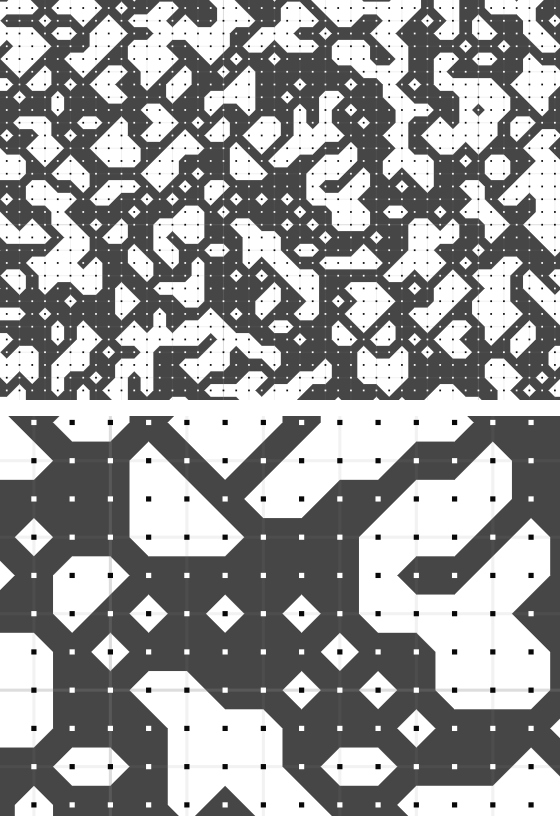
Top: the whole. Bottom: its middle third, enlarged.
Write a WebGL 2 fragment shader that draws this pattern.

```glsl
#version 300 es
precision highp float;

// Marching squares over a random two-valued lattice: white islands on charcoal.
// Each cell is split into two triangles with a linear field, whose zero line is
// the outline. Contrasting dots mark lattice points; faint rules lie on top.

uniform vec2 u_resolution;
out vec4 outColor;

const float CELLS_ACROSS = 43.93;
const vec2 GRID_ORIGIN = vec2(17.53, 13.75);  // in cells from the lower left
const float WHITE_SHARE = 0.5;
const float DOT_HALF = 0.068;
const float RULE_HALF = 0.04;

const vec3 CHARCOAL = vec3(0.275);
const vec3 PAPER = vec3(1.0);
const vec3 INK = vec3(0.03);
const vec3 RULE_GREY = vec3(0.52);

float hash(vec2 p) {
    return fract(sin(dot(p, vec2(127.1, 311.7))) * 43758.5453);
}

// +1 at white lattice points, -1 at dark ones
float side(vec2 node) {
    return hash(node + 61.0) < WHITE_SHARE ? 1.0 : -1.0;
}

// Share of a pixel covered, from a signed distance (positive inside)
float coverage(float dist, float pixel) {
    return clamp(dist / pixel + 0.5, 0.0, 1.0);
}

// Signed distance to the outline within one cell, positive in white
float islandDistance(vec2 p) {
    vec2 cell = floor(p);
    vec2 f = p - cell;
    float a = side(cell);
    float b = side(cell + vec2(1.0, 0.0));
    float c = side(cell + vec2(0.0, 1.0));
    float d = side(cell + vec2(1.0, 1.0));

    // Split along equal corners; at saddles the dark corners stay joined
    bool rising = a == d && !(b == c && a > 0.0);
    vec2 slope;
    float value;
    if (rising) {
        slope = f.x > f.y ? vec2(b - a, d - b) : vec2(d - c, c - a);
        value = a + dot(slope, f);
    } else if (f.x + f.y < 1.0) {
        slope = vec2(b - a, c - a);
        value = a + dot(slope, f);
    } else {
        slope = vec2(d - c, d - b);
        value = d + dot(slope, f - 1.0);
    }
    return value / max(length(slope), 1.0);
}

// Offset from the nearest multiple of a period, on each axis
vec2 offsetFromRule(vec2 p, float period) {
    return abs(p - period * floor(p / period + 0.5));
}

// Square dot at every lattice point
float dotMask(vec2 p, float halfSize, float pixel) {
    vec2 q = offsetFromRule(p, 1.0);
    return coverage(halfSize - q.x, pixel) * coverage(halfSize - q.y, pixel);
}

// Horizontal and vertical rules repeated every period
float ruleMask(vec2 p, float period, float halfWidth, float pixel) {
    vec2 q = offsetFromRule(p, period);
    return coverage(halfWidth - min(q.x, q.y), pixel);
}

void main() {
    float pixel = CELLS_ACROSS / u_resolution.x;
    vec2 p = gl_FragCoord.xy * pixel - GRID_ORIGIN;

    // Islands
    float white = coverage(islandDistance(p), pixel);
    vec3 color = mix(CHARCOAL, PAPER, white);

    // Rules: fine every two cells, stronger every twenty
    float fine = 0.11 * ruleMask(p, 2.0, RULE_HALF, pixel);
    float strong = 0.28 * ruleMask(p, 20.0, RULE_HALF, pixel);
    color = mix(color, RULE_GREY, max(fine, strong));

    // Dots contrast with the ground below them
    vec3 dotColor = mix(PAPER, INK, white);
    color = mix(color, dotColor, dotMask(p, DOT_HALF, pixel));

    outColor = vec4(color, 1.0);
}
```
